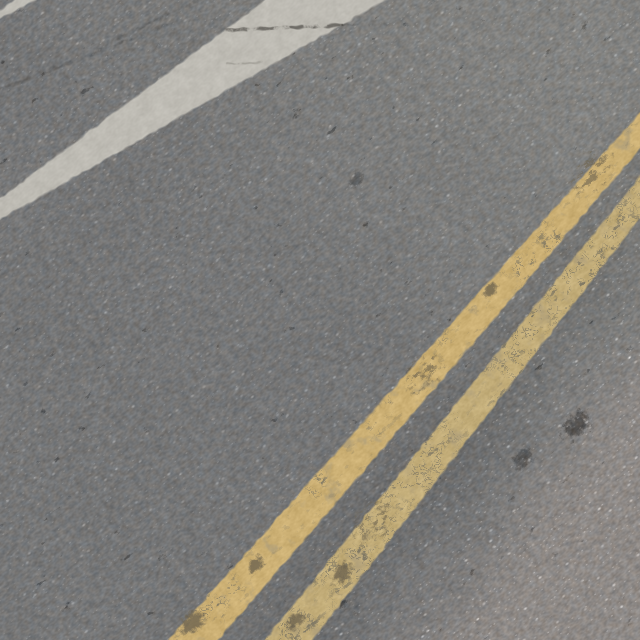
Reproduce this texture procedurally as a WebGL 2 fragment shader.

```glsl
#version 300 es
precision highp float;
uniform vec2 u_resolution;
out vec4 fragColor;

float hash(vec2 c) {
  vec3 q = fract(vec3(c.xyx) * vec3(0.1031, 0.1030, 0.0973));
  q += dot(q, q.yzx + 33.33);
  return fract((q.x + q.y) * q.z);
}

vec2 gradientAt(vec2 c) {
  float a = 6.2832 * hash(c);
  return vec2(cos(a), sin(a));
}

// Gradient noise, roughly -0.7 to 0.7
float noise(vec2 p) {
  vec2 i = floor(p), f = p - i;
  vec2 u = f * f * f * (f * (f * 6.0 - 15.0) + 10.0);
  vec2 e = vec2(1, 0);
  float low = mix(dot(gradientAt(i), f), dot(gradientAt(i + e), f - e), u.x);
  float high = mix(dot(gradientAt(i + e.yx), f - e.yx), dot(gradientAt(i + 1.0), f - 1.0), u.x);
  return mix(low, high, u.y);
}

float fbm(vec2 p) {
  float sum = 0.0, amp = 0.6;
  for (int i = 0; i < 4; i++) {
    sum += amp * noise(p);
    p = mat2(1.6, 1.2, -1.2, 1.6) * p + 7.3;
    amp *= 0.55;
  }
  return sum;
}

// Signed distance to the line a-b, positive on its right
float rightOf(vec2 p, vec2 a, vec2 b) {
  vec2 d = normalize(b - a);
  return dot(p - a, vec2(d.y, -d.x));
}

// Distance to the segment a-b
float segment(vec2 p, vec2 a, vec2 b) {
  vec2 d = b - a;
  return length(p - a - d * clamp(dot(p - a, d) / dot(d, d), 0.0, 1.0));
}

// Ragged soft spot stretched along the road direction
float blot(vec2 p, vec2 c, float r) {
  vec2 d = mat2(0.67, -0.74, 0.74, 0.67) * (p - c);
  return 1.0 - smoothstep(0.5, 1.3, length(d * vec2(0.75, 1.2)) / r + 1.1 * fbm(p * 100.0));
}

// Scattered fuzzy chips of random strength, one candidate per cell
float chips(vec2 p, float cells, float density) {
  vec2 g = p * cells, cell = floor(g);
  float keep = max(hash(cell + 51.0) - 1.0 + density, 0.0) / density;
  vec2 centre = 0.35 + 0.3 * vec2(hash(cell + 3.0), hash(cell + 17.0));
  vec2 d = (fract(g) - centre) * vec2(0.8, 1.3);
  return keep * (1.0 - smoothstep(0.0, 0.33, length(d)));
}

void main() {
  vec2 p = gl_FragCoord.xy / u_resolution;
  float soft = max(1.2 / min(u_resolution.x, u_resolution.y), 0.0022);
  vec2 along = mat2(0.77, -0.64, 0.64, 0.77) * p;
  float broad = fbm(p * 5.0);
  float patches = fbm(p * 42.0 + 9.0);
  float grain = noise(along * vec2(85, 150)) + 0.9 * noise(along * vec2(170, 280) + 31.0);
  vec2 ragged = p + 0.003 * vec2(noise(p * 75.0), noise(p * 75.0 + 40.0));

  // Asphalt, paler toward the top right
  vec3 col = mix(vec3(0.458, 0.46, 0.462), vec3(0.505, 0.505, 0.498), smoothstep(0.8, 1.8, p.x + p.y));
  col += 0.02 * broad;

  // Dark band around the centre lines, then the dusty shoulder
  float lane = rightOf(p, vec2(0.45, 0.0), vec2(1.0, 0.69));
  col -= 0.04 * exp(-lane * lane / 0.005);
  float dust = smoothstep(0.06, 0.25, lane + 0.06 * broad);
  col = mix(col, vec3(0.555, 0.537, 0.525), dust);
  col += grain * mix(0.058, 0.07, dust) + 0.035 * patches;
  col += vec3(0.025, 0.0, -0.025) * noise(p * 110.0 + 5.0);
  float nearLane = 1.0 + 0.6 * smoothstep(-0.15, 0.05, lane);
  col += nearLane * (0.15 * chips(along, 85.0, 0.14) + 0.09 * chips(along + 3.0, 140.0, 0.3));
  col -= 0.13 * smoothstep(0.33, 0.5, fbm(along * vec2(30, 55) + 70.0));
  col -= 0.18 * (blot(p, vec2(0.901, 0.336), 0.018) + 0.7 * blot(p, vec2(0.817, 0.283), 0.014));
  col -= 0.10 * blot(p, vec2(0.557, 0.719), 0.01);

  // Faint seams in the far lane
  float seam = min(segment(ragged, vec2(0.18, 0.938), vec2(0.33, 1.01)),
                   segment(ragged, vec2(0.0, 0.86), vec2(0.27, 0.965)));
  col -= 0.08 * (1.0 - smoothstep(0.0, 0.005, seam)) * smoothstep(-0.15, 0.25, patches);

  // White wedge and corner strip
  float wedge = min(rightOf(ragged, vec2(0.0, 0.69), vec2(0.414, 1.0)),
                    -rightOf(ragged, vec2(0.0, 0.657), vec2(0.602, 1.0)));
  float strip = min(rightOf(ragged, vec2(0.0, 0.984), vec2(0.022, 1.0)),
                    -rightOf(ragged, vec2(0.0, 0.971), vec2(0.056, 1.0)));
  vec3 white = vec3(0.745, 0.735, 0.705) + 0.022 * grain + 0.05 * patches;
  col = mix(col, white, smoothstep(-soft, soft, max(wedge, strip)));

  // Cracks across the wedge
  float crack = segment(ragged, vec2(0.35, 0.952), vec2(0.535, 0.961));
  float tail = segment(ragged, vec2(0.535, 0.961), vec2(0.64, 0.963));
  float broken = smoothstep(-0.3, 0.1, patches);
  col = mix(col, vec3(0.38, 0.37, 0.35), 0.85 * broken * (1.0 - smoothstep(0.0008, 0.0042, crack)));
  col -= 0.07 * broken * (1.0 - smoothstep(0.0, 0.004, tail));
  col -= 0.10 * broken * (1.0 - smoothstep(0.0, 0.003, segment(ragged, vec2(0.355, 0.9), vec2(0.42, 0.903))));

  // Two yellow lines, the right one more worn
  for (int i = 0; i < 2; i++) {
    float k = float(i);
    vec4 foot = mix(vec4(0.263, 0.341, 0.824, 0.767), vec4(0.414, 0.488, 0.724, 0.659), k);
    float paint = min(rightOf(ragged, vec2(foot.x, 0.0), vec2(1.0, foot.z)),
                      -rightOf(ragged, vec2(foot.y, 0.0), vec2(1.0, foot.w)));
    vec3 yellow = mix(vec3(0.80, 0.69, 0.455), vec3(0.765, 0.68, 0.475), k) + 0.035 * grain + 0.08 * patches;
    yellow = mix(yellow, vec3(0.67, 0.61, 0.475), 0.7 * smoothstep(0.12 - 0.1 * k, 0.4, fbm(p * 24.0 + 3.0)));
    float zone = smoothstep(0.08 - 0.35 * k, 0.35 - 0.25 * k, fbm(p * 9.0 + 4.0 * k));
    vec2 warped = p * 62.0 + 1.2 * vec2(noise(p * 120.0), noise(p * 120.0 + 9.0)) + 20.0 * k;
    float veins = 1.0 - smoothstep(0.0, 0.13, abs(noise(warped)));
    veins *= smoothstep(-0.2, 0.15, noise(p * 55.0 + 60.0));
    float flakes = smoothstep(0.18, 0.38, fbm(along * vec2(45, 80) + 13.0 * k));
    float wear = 0.65 * zone * max(veins, flakes) + 0.2 * flakes;
    col = mix(col, mix(yellow, vec3(0.46, 0.44, 0.38), wear), smoothstep(-soft, soft, paint));
  }

  // Larger bare spots on the lines, some only scuffed
  float bare = max(max(blot(p, vec2(0.766, 0.547), 0.010), blot(p, vec2(0.4, 0.118), 0.011)),
                   max(blot(p, vec2(0.3, 0.028), 0.017), blot(p, vec2(0.535, 0.105), 0.014)));
  bare = max(bare, blot(p, vec2(0.462, 0.03), 0.012));
  float scuff = max(max(blot(p, vec2(0.66, 0.415), 0.024), blot(p, vec2(0.925, 0.73), 0.028)),
                    blot(p, vec2(0.585, 0.185), 0.028));
  scuff *= smoothstep(-0.05, 0.2, fbm(along * vec2(60, 95) + 27.0));
  col = mix(col, vec3(0.43, 0.39, 0.31), 0.8 * max(bare, 0.8 * scuff));

  fragColor = vec4(clamp(col, 0.0, 1.0), 1.0);
}
```
